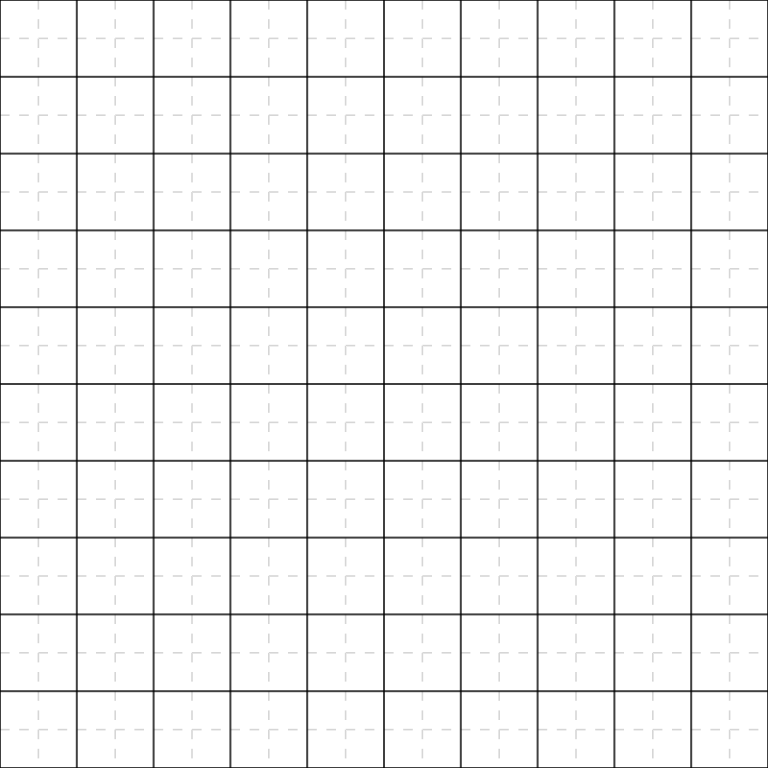
Reproduce this pattern procedurally as a three.js fragment shader.

```glsl
#define CELLS 10.0
#define RULE_WIDTH 0.026
#define RULE_GREY 0.25
#define GUIDE_WIDTH 0.021
#define GUIDE_GREY 0.84
#define DASHES 4.0
#define DASH_FILL 0.5

varying vec2 vUv;

// Box-filtered coverage of a band, from the distance to its centre line
vec2 band(vec2 dist, float width, vec2 pixel) {
  vec2 upper = min(dist + 0.5 * pixel, vec2(0.5 * width));
  vec2 lower = max(dist - 0.5 * pixel, vec2(-0.5 * width));
  return clamp((upper - lower) / pixel, 0.0, 1.0);
}

// Signed distance to the nearest whole number
vec2 toNearest(vec2 p) {
  return fract(p + 0.5) - 0.5;
}

void main() {
  // Cell units, running right and down so that dashes start at the top left
  vec2 cell = vec2(vUv.x, 1.0 - vUv.y) * CELLS;
  vec2 pixel = max(fwidth(cell), vec2(1e-5));

  // Solid rules on the cell borders
  vec2 rules = band(toNearest(cell), RULE_WIDTH, pixel);

  // Dashed guides through the cell centres, each broken along the other axis
  vec2 dashDist = toNearest(cell * DASHES - 0.5 * DASH_FILL) / DASHES;
  vec2 dashes = band(dashDist, DASH_FILL / DASHES, pixel);
  vec2 guides = band(toNearest(cell - 0.5), GUIDE_WIDTH, pixel) * dashes.yx;

  // Ink on white paper; crossing rules darken each other
  vec2 ruleInk = mix(vec2(1.0), vec2(RULE_GREY), rules);
  float guideInk = mix(1.0, GUIDE_GREY, max(guides.x, guides.y));
  gl_FragColor = vec4(vec3(ruleInk.x * ruleInk.y * guideInk), 1.0);
}
```
